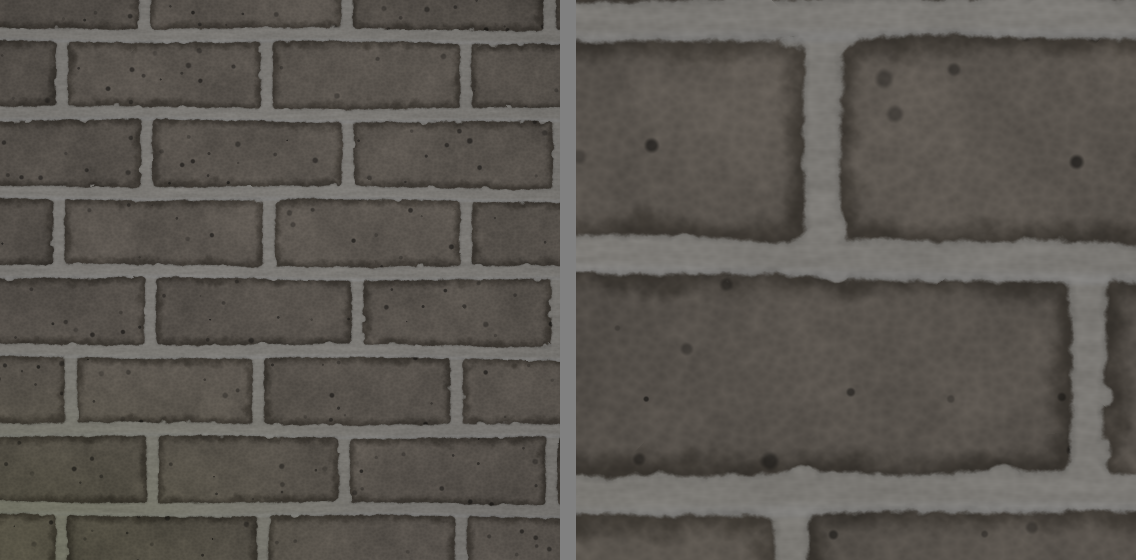
Left, the full canvas; right, a detail of the centre.
This texture is drawn by a WebGL 1 fragment shader. Its source:

```glsl
precision highp float;
// Dim grey-brown brick wall in running bond with pale, uneven mortar joints.
uniform vec2 u_resolution;

float hash(vec2 p) {
  return fract(sin(dot(p, vec2(127.1, 311.7))) * 43758.5);
}

// Layered, rotated sines, roughly -1 to 1.
float waves(vec2 p) {
  float sum = 0.0, amp = 0.5;
  for (int i = 0; i < 5; i++) {
    p = mat2(0.8, -0.6, 0.6, 0.8) * p * 1.8 + 2.3;
    sum += amp * sin(p.x + 1.4 * sin(p.y * 0.9)) * cos(p.y + 1.2 * sin(p.x * 0.7));
    amp *= 0.65;
  }
  return sum;
}

// Cellular noise: distance to the nearest point, and that point's random value.
vec2 cells(vec2 p) {
  vec2 nearest = vec2(9.0, 0.0);
  for (int y = -1; y <= 1; y++) {
    for (int x = -1; x <= 1; x++) {
      vec2 id = floor(p) + vec2(x, y);
      float dist = length(id + vec2(hash(id), hash(id + 37.0)) - p);
      if (dist < nearest.x) nearest = vec2(dist, hash(id + 71.0));
    }
  }
  return nearest;
}

void main() {
  vec2 p = gl_FragCoord.xy / u_resolution.y;

  // Courses count downward and sag slightly to the right.
  float course = (1.0 - p.y) * 7.09 + 0.566 - 0.03 * p.x + 0.015 * sin(p.x * 9.0 + p.y * 23.0);
  float row = floor(course);
  float bed = course - floor(course + 0.5);

  // Alternate courses shift sideways; every upright joint strays a little.
  float along = (p.x - mix(0.273, 0.117, mod(row, 2.0))) / 0.3555;
  float joint = floor(along + 0.5);
  float offset = along - joint - 0.08 * (hash(vec2(joint, row)) - 0.5);
  vec2 brick = vec2(joint - step(offset, 0.0), row);

  // Distance into the brick, with rounded corners, rough sides and chips.
  vec2 inset = vec2(abs(offset) * 0.3555 - 0.0105, abs(bed) * 0.141 - 0.0118);
  float d = 0.007 - length(max(0.007 - inset, 0.0)) + max(min(inset.x, inset.y) - 0.007, 0.0);
  vec2 chip = cells(p * 42.0);
  d += 0.0022 * waves(p * 22.0) + 0.0018 * waves(p * 95.0);
  d -= 0.004 * step(0.75, chip.y) * (1.0 - smoothstep(0.1, 0.4, chip.x));

  // Brick face: individual tone, blotches, fine grain and dark pits.
  float grain = cells(p * vec2(150.0, 180.0)).x - 0.45;
  float tone = 1.04 + 0.12 * (hash(brick + 5.0) - 0.5);
  tone += 0.11 * waves(p * 10.0 + brick * 7.0) + 0.06 * waves(p * 70.0) + 0.12 * grain;
  vec3 face = vec3(0.321, 0.301, 0.279) * tone;
  vec2 pit = cells(p * 31.0 + 9.0);
  float pitSize = 0.06 + 0.16 * fract(pit.y * 17.0);
  float pitMask = step(0.72, pit.y) * (1.0 - smoothstep(pitSize * 0.4, pitSize, pit.x));
  face *= 1.0 - pitMask * mix(0.15, 0.5, fract(pit.y * 53.0));
  float rim = smoothstep(-0.001, 0.017, d + 0.006 * waves(p * 38.0));
  face *= mix(vec3(0.66, 0.65, 0.63), vec3(1.0), rim);

  // Mortar: trowel streaks, a shaded top and a cool light lower lip.
  vec3 mortar = vec3(0.468, 0.459, 0.443) + 0.025 * waves(p * vec2(18.0, 110.0)) + 0.03 * grain;
  float lip = smoothstep(0.003, 0.011, bed * 0.141) * (1.0 - smoothstep(0.0, 0.004, inset.y));
  mortar += vec3(0.018, 0.022, 0.03) * lip;
  mortar *= mix(1.0, 0.88, smoothstep(-0.005, 0.001, d));

  float soft = max(0.0016, 0.7 / u_resolution.y);
  vec3 color = mix(mortar, face, smoothstep(-soft, soft, d));

  // Faint olive cast at lower left, and gentle falloff to the corners.
  float olive = (1.0 - smoothstep(0.0, 0.45, p.y)) * (1.0 - smoothstep(0.0, 0.8, p.x));
  color *= mix(vec3(1.0), vec3(0.98, 1.0, 0.9), olive);
  vec2 center = p - vec2(0.45, 0.55);
  color *= 1.04 - 0.2 * dot(center, center);
  gl_FragColor = vec4(color, 1.0);
}
```
